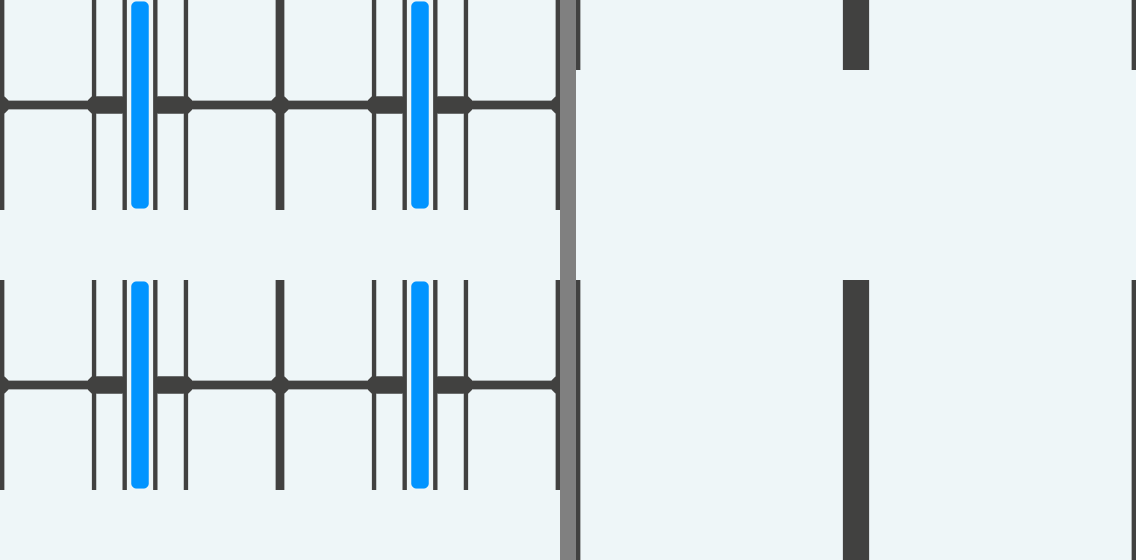
Left: the whole. Right: its middle third, enlarged.
Reproduce this pattern procedurally as a Shadertoy shader.

```glsl
// Tiled lattice of dark upright rails and chamfered crossbars around rounded blue bars.

const vec2  REPEATS      = vec2(2.0);            // whole tiles across and down
const float TILE         = 64.0;                 // units per tile side
const vec2  CENTRE       = vec2(32.0, 40.0);     // middle of the motif in its tile
const float RAIL_REACH   = 24.0;                 // half height of the rails
const float INNER_RAIL   = 3.5;                  // rail offsets from the bar axis
const float OUTER_RAIL   = 10.5;
const float BORDER_RAIL  = 32.0;
const float THIN_HALF    = 0.5;                  // half widths of the strokes
const float LINE_HALF    = 1.0;
const float SLEEVE_HALF  = 2.0;
const vec2  BAR_HALF     = vec2(2.0, 23.67);
const float BAR_RADIUS   = 1.2;

const vec3 PAPER = vec3(0.935, 0.965, 0.972);
const vec3 STEEL = vec3(0.255, 0.253, 0.252);
const vec3 BLUE  = vec3(0.005, 0.580, 1.000);

float roundedBox(vec2 p, vec2 halfSize, float radius) {
    vec2 q = abs(p) - halfSize + radius;
    return length(max(q, 0.0)) + min(max(q.x, q.y), 0.0) - radius;
}

// Upright strokes, p folded about the bar axis
float rails(vec2 p) {
    float thin = min(abs(p.x - INNER_RAIL), abs(p.x - OUTER_RAIL)) - THIN_HALF;
    float border = abs(p.x - BORDER_RAIL) - LINE_HALF;
    return max(min(thin, border), p.y - RAIL_REACH);
}

// Thin crossbar with a thick sleeve and a knot, both cut at 45 degrees
float crossbar(vec2 p) {
    float sleeveEnd = OUTER_RAIL + THIN_HALF + SLEEVE_HALF;
    float knotStart = BORDER_RAIL - LINE_HALF - SLEEVE_HALF;
    float sleeveCut = (p.x + p.y - sleeveEnd) * sqrt(0.5);
    float knotCut = (knotStart - p.x + p.y) * sqrt(0.5);
    float thick = max(p.y - SLEEVE_HALF, min(sleeveCut, knotCut));
    return max(min(p.y - LINE_HALF, thick), INNER_RAIL - p.x);
}

float coverage(float dist, float pixel) {
    return clamp(0.5 - dist / pixel, 0.0, 1.0);
}

void mainImage(out vec4 fragColor, in vec2 fragCoord) {
    // Wrapped tile coordinates, centred on the motif and folded by symmetry
    vec2 tiled = fragCoord / iResolution.xy * REPEATS * TILE;
    vec2 p = abs(mod(tiled - CENTRE + 0.5 * TILE, TILE) - 0.5 * TILE);
    float pixel = TILE * REPEATS.y / iResolution.y;

    vec3 color = mix(PAPER, STEEL, coverage(min(rails(p), crossbar(p)), pixel));
    color = mix(color, BLUE, coverage(roundedBox(p, BAR_HALF, BAR_RADIUS), pixel));
    fragColor = vec4(color, 1.0);
}
```
